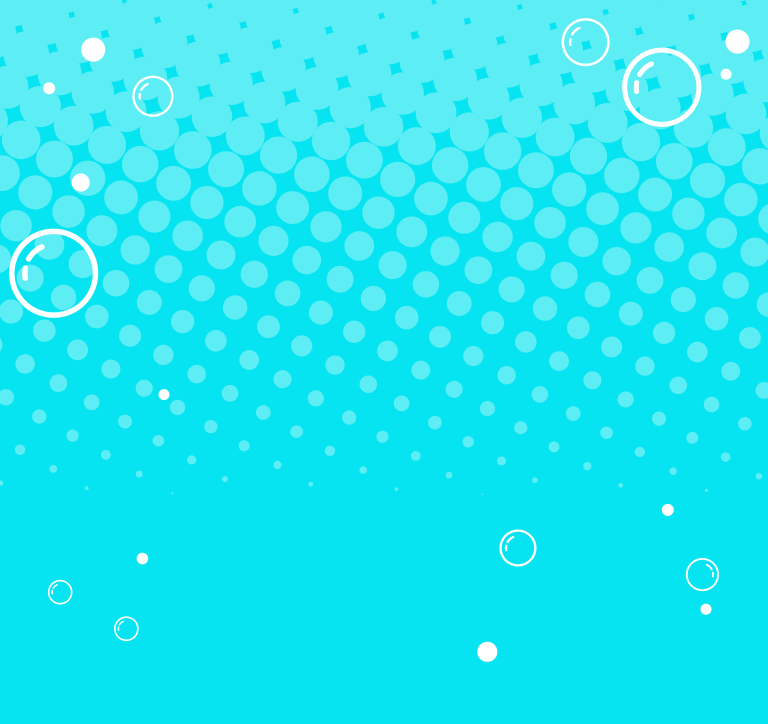
Give the GLSL for this background, as a Shadertoy shader.

```glsl
// Cyan underwater backdrop: a tilted halftone fading downward, with white bubbles and beads.

const vec3 WATER = vec3(0.025, 0.895, 0.945);
const vec3 HALFTONE = vec3(0.36, 0.93, 0.96);
const vec3 FOAM = vec3(1.0);

// Bubbles: centre, outer radius, stroke width (negative stroke puts the glint on the right)
const vec4 BUBBLES[8] = vec4[8](
    vec4(0.0741, 0.6226, 0.0616, 0.0076), vec4(0.9141, 0.8795, 0.0547, 0.0069),
    vec4(0.8089, 0.9418, 0.0332, 0.0035), vec4(0.2112, 0.8670, 0.0284, 0.0032),
    vec4(0.7154, 0.2431, 0.0256, 0.0032), vec4(0.9702, 0.2064, 0.0229, -0.0026),
    vec4(0.0831, 0.1821, 0.0170, 0.0022), vec4(0.1745, 0.1316, 0.0170, 0.0022));

// Solid beads: centre, radius
const vec3 BEADS[10] = vec3[10](
    vec3(0.1288, 0.9314, 0.0166), vec3(0.0679, 0.8781, 0.0083),
    vec3(0.1115, 0.7479, 0.0125), vec3(1.0187, 0.9425, 0.0166),
    vec3(1.0028, 0.8975, 0.0076), vec3(0.2265, 0.4550, 0.0076),
    vec3(0.1967, 0.2285, 0.0080), vec3(0.9224, 0.2957, 0.0083),
    vec3(0.9751, 0.1586, 0.0076), vec3(0.6731, 0.0997, 0.0139));

// Converts a signed distance to smooth coverage
float coverage(float dist, float pixel) {
    return clamp(0.5 - dist / pixel, 0.0, 1.0);
}

float circleDistance(vec2 p, float radius) {
    return length(p) - radius;
}

// Round-capped arc; angles are measured from the left, turning upward
float arcDistance(vec2 p, float radius, float startAngle, float endAngle, float stroke) {
    float angle = clamp(atan(p.y, -p.x), startAngle, endAngle);
    return length(p - radius * vec2(-cos(angle), sin(angle))) - 0.5 * stroke;
}

// Outline with a short and a long glint inside
float bubbleDistance(vec2 p, float radius, float signedStroke) {
    float stroke = abs(signedStroke);
    p.x *= sign(signedStroke);
    float outline = abs(circleDistance(p, radius - 0.5 * stroke)) - 0.5 * stroke;
    float shortGlint = arcDistance(p, 0.645 * radius, -0.17, 0.18, stroke);
    float longGlint = arcDistance(p, 0.645 * radius, 0.52, 1.15, stroke);
    return min(outline, min(shortGlint, longGlint));
}

// Halftone dot radius grows with height, starting from nothing at the lower limit
float dotRadius(float height) {
    float t = max((height - 0.3158) / 0.6842, 0.0);
    return 0.0212 * sqrt(t) + 0.0080 * t + 0.0055 * t * t;
}

// Nearest dot on a rotated square lattice; dots overlap, so neighbours are checked
float halftoneDistance(vec2 p, vec2 origin, float spacing, float tilt) {
    float c = cos(tilt), s = sin(tilt);
    mat2 lattice = spacing * mat2(c, s, -s, c);
    vec2 cell = round(inverse(lattice) * (p - origin));
    float nearest = 1.0;
    for (int j = -1; j <= 1; j++) {
        for (int i = -1; i <= 1; i++) {
            vec2 centre = origin + lattice * (cell + vec2(i, j));
            float radius = dotRadius(centre.y);
            if (radius > 0.0) nearest = min(nearest, circleDistance(p - centre, radius));
        }
    }
    return nearest;
}

void mainImage(out vec4 fragColor, in vec2 fragCoord) {
    float pixel = 1.0 / iResolution.y;
    vec2 p = fragCoord * pixel;

    // Water and halftone
    float halftone = halftoneDistance(p, vec2(0.0277, 0.3788), 0.05309, radians(-29.95));
    vec3 color = mix(WATER, HALFTONE, coverage(halftone, pixel));

    // White bubbles and beads
    float foam = 1.0;
    for (int i = 0; i < BUBBLES.length(); i++) {
        vec4 b = BUBBLES[i];
        foam = min(foam, bubbleDistance(p - b.xy, b.z, b.w));
    }
    for (int i = 0; i < BEADS.length(); i++) {
        foam = min(foam, circleDistance(p - BEADS[i].xy, BEADS[i].z));
    }
    color = mix(color, FOAM, coverage(foam, pixel));

    fragColor = vec4(color, 1.0);
}
```
